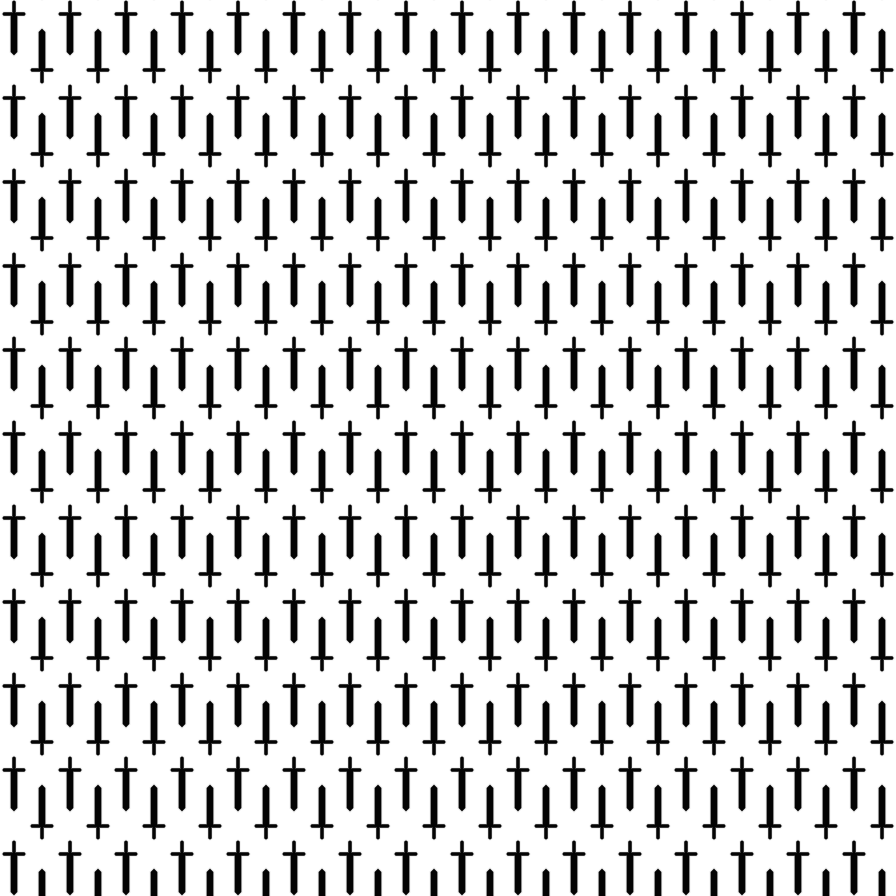
Reproduce this pattern procedurally as a three.js fragment shader.

```glsl
// Rows of small black swords on white, alternately point down and point up.
// Each tile holds one sword and its half-turned twin; a sword is the union of
// two round-ended strokes (guard, grip) and a blade with a bevelled tip.

#define TILES_ACROSS 16.0
#define TILE_HEIGHT 1.5      // all lengths below are in tile widths
#define STROKE 0.0315        // half width of guard and grip
#define GUARD_REACH 0.205
#define GRIP_LENGTH 0.240
#define BLADE_HALF 0.0610
#define BLADE_LENGTH 0.740
#define EDGE 0.012           // half width of the smoothed edge
#define HALO 0.028           // reach of the faint grey fringe
#define INK vec3(0.015)
#define FRINGE vec3(0.95)
#define PAPER vec3(1.0)

varying vec2 vUv;

// Distance to a round-ended stroke from a to b.
float strokeDistance(vec2 p, vec2 a, vec2 b) {
  vec2 ab = b - a;
  float t = clamp(dot(p - a, ab) / dot(ab, ab), 0.0, 1.0);
  return length(p - a - t * ab) - STROKE;
}

// Distance to a sword, guard at the origin, blade along +y.
float swordDistance(vec2 p) {
  p.x = abs(p.x);
  float guard = strokeDistance(p, vec2(0.0), vec2(GUARD_REACH - STROKE, 0.0));
  float grip = strokeDistance(p, vec2(0.0), vec2(0.0, STROKE - GRIP_LENGTH));
  float bevel = (p.x + p.y - BLADE_LENGTH) * 0.7071;
  float blade = max(max(p.x - BLADE_HALF, -p.y), bevel);
  return min(min(guard, grip), blade);
}

void main() {
  // Tile coordinates, counted from the upper left corner.
  vec2 tileSize = vec2(1.0, TILE_HEIGHT);
  vec2 p = mod(vec2(vUv.x, 1.0 - vUv.y) * TILES_ACROSS, tileSize);

  // The right half is the left half turned by 180 degrees.
  if (p.x > 0.5) p = tileSize - p;

  // Centre on the guard, wrapping so that no sword is cut at a tile border.
  p -= 0.25;
  p.y = mod(p.y + 0.5, TILE_HEIGHT) - 0.5;

  float d = swordDistance(p);
  vec3 color = mix(FRINGE, PAPER, smoothstep(EDGE, HALO, d));
  color = mix(INK, color, smoothstep(-EDGE, EDGE, d));
  gl_FragColor = vec4(color, 1.0);
}
```
